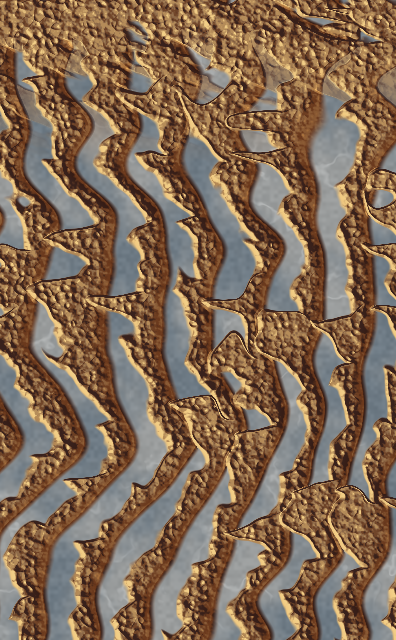
Give the GLSL for this texture, as a WebGL 1 fragment shader.

```glsl
precision highp float;
// Aerial view of scalloped sand ridges running between blue-grey salt flats.
uniform vec2 u_resolution;

#define RIDGES 11.8      // ridges per canvas height
#define TEETH 10.0       // scallops per canvas height
#define MEANDER 1.3      // sideways wander of the ridges
#define LEFT_EDGE 0.49   // ridge limits inside one period
#define RIGHT_EDGE 0.95
#define PITS 70.0        // wind pits per canvas height
#define PIT_DEPTH 0.46
#define RELIEF 0.011     // height of a ridge
#define LIGHT vec3(-0.75, -0.42, 0.60)

float hash(vec2 p) {
  vec3 q = fract(vec3(p.xyx) * 0.1031);
  q += dot(q, q.yzx + 33.33);
  return fract((q.x + q.y) * q.z);
}

float noise(vec2 p) {
  vec2 i = floor(p), f = fract(p);
  f = f * f * (3.0 - 2.0 * f);
  return mix(mix(hash(i), hash(i + vec2(1, 0)), f.x),
             mix(hash(i + vec2(0, 1)), hash(i + vec2(1, 1)), f.x), f.y);
}

float fbm(vec2 p) {
  float sum = 0.0, amp = 0.5;
  for (int i = 0; i < 4; i++) {
    sum += amp * noise(p);
    p = mat2(1.6, 1.2, -1.2, 1.6) * p + 7.3;
    amp *= 0.5;
  }
  return sum / 0.9375;
}

// Distance to the nearest scattered pit centre, in cells
float pitDistance(vec2 p) {
  vec2 cell = floor(p), f = fract(p);
  float d = 2.0;
  for (int y = -1; y <= 1; y++)
    for (int x = -1; x <= 1; x++) {
      vec2 o = vec2(x, y), c = cell + o;
      vec2 r = o + 0.1 + 0.8 * vec2(hash(c), hash(c + 57.0)) - f;
      d = min(d, length(r) / (0.45 + 0.75 * hash(c + 91.0)));
    }
  return d;
}

// x: height, y: sand cover, z: distance into the ridge from its edges
vec3 ridges(vec2 p) {
  float top = smoothstep(0.72, 0.98, p.y);
  float bend = 0.34 * p.y - 0.28 * p.y * p.y;
  float u = (p.x - bend) * RIDGES + 20.0;
  u += MEANDER * (noise(p * vec2(3.0, 6.5) + 3.0) - 0.5);
  u += (0.45 + 0.8 * top) * (noise(p * vec2(5.0, 15.0) + 11.0) - 0.5);
  float wobble = noise(p * 22.0), ragged = noise(p * 75.0) - 0.5;
  vec3 best = vec3(0.0);
  for (int k = -1; k <= 1; k++) {
    float id = floor(u) + float(k), f = u - id;
    // Sawtooth scallops; a few reach across the flat as bridges
    float v = p.y * TEETH + 5.0 * hash(vec2(id, 4.0)) + 0.9 * wobble;
    float t = fract(v), h = hash(vec2(id, floor(v) + 40.0));
    float saw = pow(t / 0.8, 1.3) * (1.0 - smoothstep(0.70, 1.0, t));
    float reach = mix(0.18, 0.50, h) + 0.5 * smoothstep(0.74, 0.84, h);
    float left = LEFT_EDGE - reach * saw - 0.12 * top + 0.10 * ragged;
    float right = RIGHT_EDGE + 0.30 * (noise(vec2(p.y * 16.0, id * 3.7)) - 0.5) + 0.08 * top;
    float e = f - left, g = right - f;
    float crest = (e - 0.12) / 0.07;
    float lee = smoothstep(-0.12, 0.66, g);
    float height = smoothstep(-0.01, 0.15, e) * lee + 0.28 * exp(-crest * crest) * smoothstep(0.0, 0.3, g);
    float cover = smoothstep(-0.03, 0.04, e) * smoothstep(-0.09, 0.04, g);
    best = vec3(max(best.x, height), max(best.y, cover), max(best.z, min(e + 0.2, g)));
  }
  // Confused cross dunes of the far field
  vec2 q = vec2(p.x, p.y + 0.35 * p.x);
  float field = fbm(q * vec2(8.0, 21.0) + 17.0);
  float bank = top * smoothstep(0.43, 0.50, field);
  best.x = mix(best.x, 0.3 + 1.6 * field, bank);
  return vec3(best.x, max(best.y, bank), max(best.z, 0.3 * bank));
}

float surface(vec2 p) {
  vec3 r = ridges(p);
  float inside = smoothstep(0.05, 0.26, r.z) * r.y;
  vec2 q = p + 0.006 * vec2(noise(p * 65.0), noise(p * 65.0 + 9.0));
  float pits = smoothstep(0.1, 0.85, pitDistance(q * PITS));
  pits *= 0.35 + 0.9 * noise(p * 30.0 + 40.0);
  float dunes = fbm(p * vec2(20.0, 34.0)) * 0.9;
  float ripples = 0.20 * noise(p * vec2(150.0, 210.0)) + 0.10 * noise(p * 290.0);
  return RELIEF * (r.x + inside * PIT_DEPTH * pits + (dunes + ripples * (0.3 + 0.7 * inside)) * r.y);
}

vec3 sandColor(float light) {
  vec3 c = mix(vec3(0.22, 0.13, 0.11), vec3(0.44, 0.27, 0.16), smoothstep(0.02, 0.30, light));
  c = mix(c, vec3(0.56, 0.42, 0.29), smoothstep(0.32, 0.52, light));
  c = mix(c, vec3(0.71, 0.55, 0.35), smoothstep(0.52, 0.72, light));
  return mix(c, vec3(0.95, 0.81, 0.53), smoothstep(0.80, 0.96, light));
}

vec3 flatColor(vec2 p) {
  float mottle = fbm(p * vec2(13.0, 10.0) + 5.0);
  vec3 c = mix(vec3(0.43, 0.48, 0.52), vec3(0.60, 0.61, 0.61), smoothstep(0.25, 0.72, mottle));
  float vein = 1.0 - smoothstep(0.0, 0.05, abs(fbm(p * 18.0 + 31.0) - 0.5));
  c += 0.08 * vein * smoothstep(0.45, 0.7, mottle);
  return c + 0.06 * (noise(p * 160.0) - 0.5);
}

void main() {
  vec2 p = gl_FragCoord.xy / u_resolution.y;
  vec2 d = vec2(0.0014, 0.0);
  float h = surface(p);
  vec2 slope = vec2(surface(p + d.xy) - h, surface(p + d.yx) - h) / d.x;
  slope /= 1.0 + 0.3 * length(slope);
  float light = dot(normalize(vec3(-slope, 1.0)), normalize(LIGHT));
  vec3 r = ridges(p);
  vec3 sand = sandColor(light);
  // Smooth rusty lee side
  sand = mix(sand, sand * vec3(0.95, 0.82, 0.68), 1.0 - smoothstep(0.05, 0.3, r.z));
  gl_FragColor = vec4(mix(flatColor(p), sand, r.y), 1.0);
}
```
